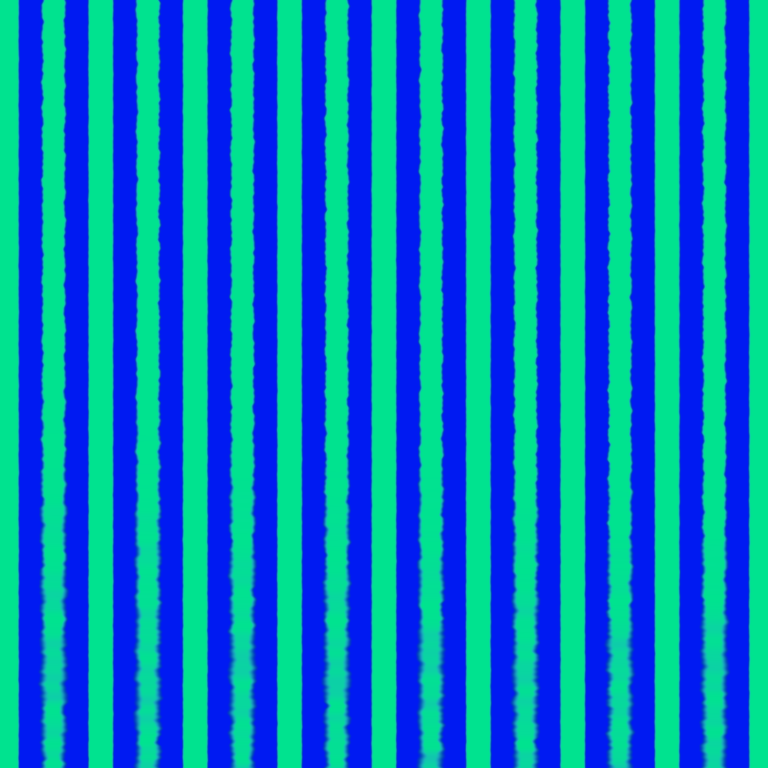
Write a Shadertoy shader that draws this pattern.

```glsl
// Vertical green stripes on blue, alternating clean-cut and ragged bands.
// Each band is a distance to its centre line; layered sines fray its edges,
// and the ragged bands blur and thin out towards the bottom.

const vec3 BLUE = vec3(0.0, 0.10, 0.95);
const vec3 GREEN = vec3(0.0, 0.89, 0.56);
const vec3 FRINGE_DARK = vec3(-0.03, 0.0, -0.25);
const vec3 FRINGE_LIGHT = vec3(0.16, 0.0, 0.20);
const float PERIOD = 0.1229;          // one clean plus one ragged band
const float CLEAN_HALF_WIDTH = 0.0160;
const float RAGGED_HALF_WIDTH = 0.0145;

float hash(float n) {
    return fract(sin(n * 12.9898 + 4.1) * 43758.5453);
}

// Irregular wobble in about -1..1, with its own pitch and phase per seed.
float layeredSines(float y, float seed) {
    float sum = 0.0;
    float weight = 0.5;
    float frequency = 140.0 * (0.85 + 0.3 * hash(seed));
    for (int i = 0; i < 4; i++) {
        float phase = 6.2832 * hash(seed + float(i) * 7.3);
        sum += weight * sin(y * frequency + phase + 1.2 * sin(y * 47.0 + phase));
        frequency *= 1.73;
        weight *= 0.75;
    }
    return sum * 0.75;
}

// Coverage of a band around x = 0; the two sides fray independently.
float band(float x, float y, float halfWidth, float rough, float soft, float seed) {
    float side = step(0.0, x);
    float wobble = rough * layeredSines(y, seed * 2.0 + side);
    float edge = halfWidth + wobble - abs(x);
    return smoothstep(-soft, soft, edge);
}

// Blend with a dull fringe on the blue side and a pale one on the green side.
vec3 dye(float coverage) {
    float fringe = 4.0 * coverage * (1.0 - coverage);
    vec3 tint = mix(FRINGE_DARK, FRINGE_LIGHT, coverage);
    return clamp(mix(BLUE, GREEN, coverage) + fringe * tint, 0.0, 1.0);
}

void mainImage(out vec4 fragColor, in vec2 fragCoord) {
    vec2 uv = fragCoord / iResolution.xy;
    float pixel = 1.0 / iResolution.x;

    // Repeats: clean bands at whole steps, ragged ones halfway between.
    float column = (uv.x - 0.5) / PERIOD;
    float cleanId = floor(column + 0.5);
    float raggedId = floor(column);
    float cleanX = (column - cleanId) * PERIOD;
    float raggedX = (column - raggedId - 0.5) * PERIOD;

    // Wear grows downwards and starts higher on the left.
    float wear = smoothstep(mix(0.60, 0.42, uv.x), 0.0, uv.y);
    float patches = 0.5 + 0.5 * layeredSines(uv.y * 0.4, raggedId + 60.0);
    float blur = 0.0026 + wear * mix(0.0015, 0.0060, patches);
    float rough = mix(0.0017, 0.0028, wear);
    float raggedWidth = RAGGED_HALF_WIDTH - 0.0016 * wear * wear;

    float clean = band(cleanX, uv.y, CLEAN_HALF_WIDTH, 0.0004,
                       max(0.0021, pixel), cleanId + 20.0);
    float ragged = band(raggedX, uv.y, raggedWidth, rough,
                        max(blur, pixel), raggedId + 40.0);

    // Ragged bands lose a little dye in patches near the bottom.
    ragged *= 1.0 - 0.22 * wear * wear * patches * patches;

    fragColor = vec4(dye(max(clean, ragged)), 1.0);
}
```
